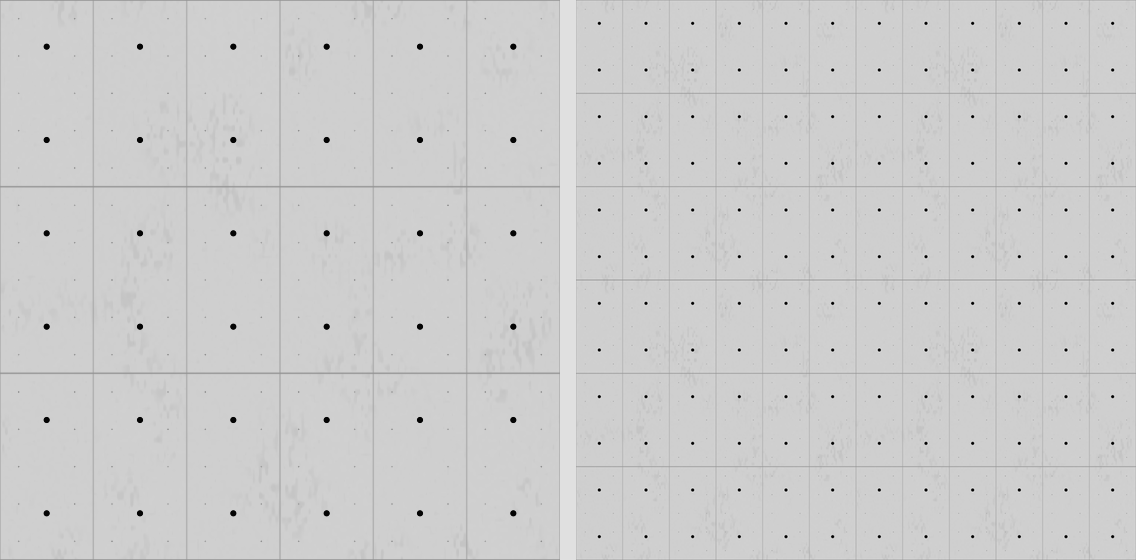
Left: one tile. Right: repeated 2 by 2.
This texture is drawn by a three.js fragment shader. Its source:

```glsl
// Pale concrete wall panels, 6 across by 3 down, with thin joints,
// two black tie holes and ten tiny pin marks in each panel.
// Distances are in canvas units; wrapping value noise adds faint streaks.

varying vec2 vUv;

float hash(vec2 p) {
  return fract(sin(dot(p, vec2(127.1, 311.7))) * 43758.5453);
}

// Value noise whose lattice wraps after "period" cells
float noise(vec2 uv, vec2 period, float seed) {
  vec2 p = uv * period;
  vec2 i = floor(p);
  vec2 f = fract(p);
  f = f * f * (3.0 - 2.0 * f);
  vec2 a = mod(i, period) + seed;
  vec2 b = mod(i + 1.0, period) + seed;
  return mix(mix(hash(a), hash(vec2(b.x, a.y)), f.x),
             mix(hash(vec2(a.x, b.y)), hash(b), f.x), f.y);
}

// Soft coverage: 1 inside radius r, 0 outside
float cover(float d, float r) {
  return 1.0 - smoothstep(r - 0.001, r + 0.001, d);
}

void main() {
  vec2 grid = vec2(6.0, 3.0);
  vec2 cell = fract(vUv * grid);
  vec2 panel = mod(floor(vUv * grid), grid);
  vec2 p = (cell - 0.5) / grid;

  // Concrete with a slight tone change per panel and fine grain
  vec3 color = vec3(0.812);
  color += 0.004 * (hash(panel + 3.0) - 0.5);
  color += 0.006 * (noise(vUv, vec2(190.0, 150.0), 5.0) - 0.5);

  // Sparse vertical scuffs gathered in patches
  float patches = smoothstep(0.55, 0.9, noise(vUv, vec2(17.0, 9.0), 11.0));
  float scuffs = smoothstep(0.5, 0.9, noise(vUv, vec2(170.0, 70.0), 23.0));
  float specks = smoothstep(0.86, 1.0, noise(vUv, vec2(130.0, 85.0), 37.0));
  color -= 0.042 * patches * scuffs + 0.014 * specks;

  // Joints: the horizontal ones are darker
  vec2 joint = 0.5 / grid - abs(p);
  color = mix(color, vec3(0.66), 0.75 * cover(joint.x, 0.0014));
  color = mix(color, vec3(0.58), 0.85 * cover(joint.y, 0.0015));

  // Pin marks: two columns of five, unevenly faded
  vec2 pin = vec2(abs(p.x) - 0.05, (fract(cell.y * 5.0) - 0.5) / 15.0);
  vec2 pinId = floor(vUv * vec2(12.0, 15.0));
  float fade = 0.55 + 0.4 * hash(pinId + 51.0);
  color = mix(color, vec3(0.54), fade * cover(length(pin), 0.0014));

  // Tie holes at a quarter and three quarters of the panel height
  vec2 hole = vec2(p.x, abs(p.y) - 0.25 / grid.y);
  color = mix(color, vec3(0.015), cover(length(hole), 0.0055));

  gl_FragColor = vec4(color, 1.0);
}
```
